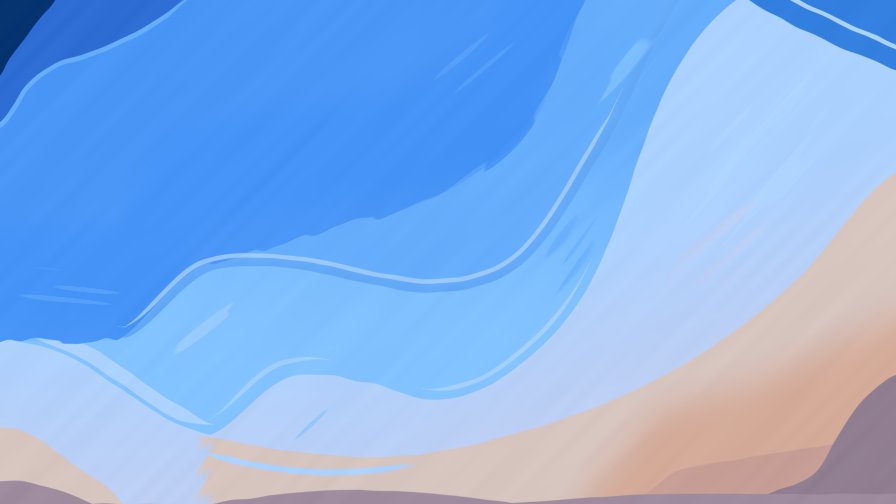
Reproduce this background procedurally as a WebGL 2 fragment shader.

```glsl
#version 300 es
precision highp float;
uniform vec2 u_resolution;
out vec4 outColor;

// Palette
const vec3 NAVY = vec3(0.02, 0.20, 0.44);
const vec3 DEEP_BLUE = vec3(0.18, 0.43, 0.83);
const vec3 CORNER_BLUE = vec3(0.20, 0.50, 0.88);
const vec3 BLUE = vec3(0.29, 0.59, 0.97);
const vec3 SOFT_BLUE = vec3(0.40, 0.68, 0.99);
const vec3 LIGHT_BLUE = vec3(0.51, 0.76, 1.00);
const vec3 SKY = vec3(0.67, 0.82, 1.00);
const vec3 HAZE = vec3(0.75, 0.81, 0.95);
const vec3 SAND = vec3(0.84, 0.77, 0.75);
const vec3 CLAY = vec3(0.83, 0.67, 0.60);
const vec3 ROSE = vec3(0.77, 0.61, 0.58);
const vec3 MAUVE = vec3(0.58, 0.51, 0.58);
// Brush settings
const float ROUGHNESS = 0.004;
const float GRAIN = 0.018;
const vec2 BRISTLE = vec2(6.0, 85.0);
const float STROKE = 0.0045;

float hash(vec2 p) {
  vec3 q = fract(p.xyx * 0.1031);
  q += dot(q, q.yzx + 33.33);
  return fract((q.x + q.y) * q.z);
}

float noise(vec2 p) {
  vec2 i = floor(p), f = fract(p);
  f = f * f * (3.0 - 2.0 * f);
  vec2 e = vec2(0, 1);
  return mix(mix(hash(i), hash(i + e.yx), f.x),
             mix(hash(i + e), hash(i + 1.0), f.x), f.y);
}

// Height of a smooth curve through eight evenly spaced knots
float curve(float x, vec2 span, vec4 a, vec4 b) {
  float k[8] = float[8](a.x, a.y, a.z, a.w, b.x, b.y, b.z, b.w);
  float t = clamp((x - span.x) / (span.y - span.x), 0.0, 1.0) * 7.0;
  int i = min(int(t), 6);
  t -= float(i);
  float p = k[max(i - 1, 0)], q = k[i], r = k[i + 1], s = k[min(i + 2, 7)];
  return q + 0.5 * t * (r - p + t * (2.0 * p - 5.0 * q + 4.0 * r - s + t * (3.0 * (q - r) + s - p)));
}

// Approximate signed distance, positive above the curve
float above(vec2 p, vec2 span, vec4 a, vec4 b) {
  float e = 0.002;
  float slope = (curve(p.x + e, span, a, b) - curve(p.x - e, span, a, b)) / (2.0 * e);
  return (p.y - curve(p.x, span, a, b)) * inversesqrt(1.0 + slope * slope);
}

float cover(float d) {
  float aa = 0.8 / u_resolution.y;
  return smoothstep(-aa, aa, d);
}

// Tapered line at a given distance from an edge
float stroke(float d, float offset, float width, float x, vec2 span) {
  float taper = smoothstep(span.x, span.x + 0.08, x) * smoothstep(span.y, span.y - 0.08, x);
  return cover(width * taper - abs(d - offset)) * step(0.01, taper);
}

// Dry bristle marks inside a soft ellipse
float bristles(vec2 p, vec2 center, vec2 size, float angle) {
  vec2 q = mat2(cos(angle), -sin(angle), sin(angle), cos(angle)) * (p - center);
  float mask = exp(-dot(q / size, q / size));
  return smoothstep(0.52, 0.62, noise(q * BRISTLE + center * 40.0) * mask);
}

void main() {
  vec2 p = gl_FragCoord.xy / u_resolution.y;
  float x = p.x;
  float grain = noise(vec2(p.x + p.y, p.y - p.x) * BRISTLE * 0.5) - 0.5;
  vec2 q = p + ROUGHNESS * (noise(p * 24.0) - 0.5);

  // Pale sky
  vec3 col = mix(HAZE, SKY, smoothstep(-0.1, 0.42, p.y - 0.38 * max(x - 0.7, 0.0)));
  col = mix(col, SKY * 1.03, 0.6 * bristles(p, vec2(1.50, 0.68), vec2(0.28, 0.14), 0.85));
  col = mix(col, HAZE, 0.6 * bristles(p, vec2(1.42, 0.50), vec2(0.25, 0.10), 0.7));

  // Light wave and its trailing lines
  float left = above(q, vec2(0.0, 0.417), vec4(0.329, 0.319, 0.301, 0.271), vec4(0.229, 0.190, 0.157, 0.137));
  float right = above(q, vec2(0.417, 1.481), vec4(0.137, 0.250, 0.243, 0.206), vec4(0.271, 0.449, 0.838, 1.012));
  float wave = x < 0.417 ? left : right;
  vec3 waveColor = mix(LIGHT_BLUE, SOFT_BLUE, smoothstep(0.3, 0.85, p.y));
  col = mix(col, waveColor, cover(wave));
  col = mix(col, SKY, stroke(left, 0.022, 0.014, x, vec2(0.02, 0.43)));
  col = mix(col, SKY, 0.7 * stroke(right, 0.030, STROKE, x, vec2(0.41, 0.66)));
  col = mix(col, SKY, 0.8 * stroke(right, 0.020, STROKE, x, vec2(0.83, 1.18)));
  col = mix(col, SKY, 0.5 * bristles(p, vec2(0.43, 0.34), vec2(0.14, 0.07), 0.65));
  col = mix(col, LIGHT_BLUE, 0.6 * bristles(p, vec2(0.60, 0.17), vec2(0.12, 0.07), 0.75));
  col = mix(col, SOFT_BLUE, 0.7 * bristles(p, vec2(1.12, 0.50), vec2(0.18, 0.07), 0.95));

  // Middle wave with a bright rim
  float middle = above(q, vec2(0.25, 1.366), vec4(0.329, 0.458, 0.468, 0.4375), vec4(0.421, 0.486, 0.722, 1.02));
  col = mix(col, mix(SOFT_BLUE * 0.97, SOFT_BLUE, smoothstep(0.0, 0.03, middle)), cover(middle));

  // Main blue body
  float body = above(q, vec2(0.231, 1.204), vec4(0.324, 0.454, 0.505, 0.544), vec4(0.579, 0.644, 0.769, 1.09));
  col = mix(col, BLUE, cover(body + 0.02 * grain));
  float inner = above(q, vec2(0.231, 1.088), vec4(0.50, 0.664, 0.718, 0.738), vec4(0.755, 0.78, 0.861, 1.02));
  col = mix(col, BLUE * vec3(0.90, 0.96, 1.0), 0.6 * cover(body) * smoothstep(0.1, -0.004, abs(inner + 0.05) - 0.05));
  col = mix(col, SOFT_BLUE, 0.5 * bristles(p, vec2(0.14, 0.43), vec2(0.16, 0.06), -0.1));
  col = mix(col, SOFT_BLUE, 0.4 * bristles(p, vec2(0.93, 0.90), vec2(0.18, 0.08), 0.7));
  col = mix(col, LIGHT_BLUE, 0.8 * bristles(p, vec2(1.25, 0.87), vec2(0.18, 0.06), 0.9));
  col = mix(col, SKY, 0.75 * stroke(middle, 0.022, STROKE, x, vec2(0.23, 1.24)));

  // Dark upper corners
  float deep = above(q, vec2(0.0, 0.382), vec4(0.757, 0.833, 0.873, 0.891), vec4(0.912, 0.9375, 0.972, 1.012));
  col = mix(col, DEEP_BLUE, cover(deep));
  col = mix(col, SOFT_BLUE, stroke(deep, -0.004, STROKE, x, vec2(-0.1, 0.40)));
  float navy = above(q, vec2(0.0, 0.116), vec4(0.85, 0.88, 0.903, 0.924), vec4(0.947, 0.968, 0.986, 1.007));
  col = mix(col, NAVY, cover(navy));
  float corner = above(q, vec2(1.458, 1.778), vec4(1.012, 0.986, 0.963, 0.94), vec4(0.919, 0.898, 0.88, 0.861));
  col = mix(col, CORNER_BLUE, cover(corner));
  col = mix(col, SKY, stroke(corner, 0.045, STROKE, x, vec2(1.50, 1.9)));

  // Sand banks
  float bankLeft = above(q, vec2(0.0, 0.255), vec4(0.153, 0.146, 0.13, 0.106), vec4(0.081, 0.056, 0.028, -0.005));
  float bankRight = above(q, vec2(0.394, 1.778), vec4(0.134, 0.104, 0.095, 0.13), vec4(0.194, 0.292, 0.444, 0.657));
  float sand = x < 0.32 ? cover(-bankLeft) : cover(-bankRight) * smoothstep(0.39, 0.42, x + 0.04 * grain);
  col = mix(col, SAND, sand);
  float ribbon = p.y - 0.063 - 0.6 * (x - 0.66) * (x - 0.66);
  col = mix(col, SKY, stroke(ribbon, 0.0, 0.006, x, vec2(0.38, 0.84)));
  float clay = above(q, vec2(1.088, 1.778), vec4(-0.01, 0.109, 0.208, 0.248), vec4(0.28, 0.324, 0.37, 0.41));
  col = mix(col, CLAY, smoothstep(0.02, -0.10, clay));
  float rose = above(q, vec2(1.269, 1.778), vec4(0.016, 0.065, 0.081, 0.093), vec4(0.104, 0.116, 0.13, 0.144));
  col = mix(col, ROSE, 0.85 * cover(-rose) * smoothstep(1.26, 1.30, x));

  // Mauve foreground
  float hill = above(q, vec2(1.505, 1.778), vec4(0.014, 0.028, 0.042, 0.067), vec4(0.132, 0.192, 0.231, 0.255));
  col = mix(col, MAUVE * 0.97, cover(-hill) * step(1.5, x));
  float mound = (x - 0.72) / 0.3;
  float ground = max(0.047 - 1.4 * x * x, max(0.027 * (1.0 - mound * mound), 0.02 * smoothstep(0.98, 1.3, x)));
  col = mix(col, MAUVE * 1.07, cover(ground - q.y));

  outColor = vec4(col + GRAIN * grain, 1.0);
}
```
